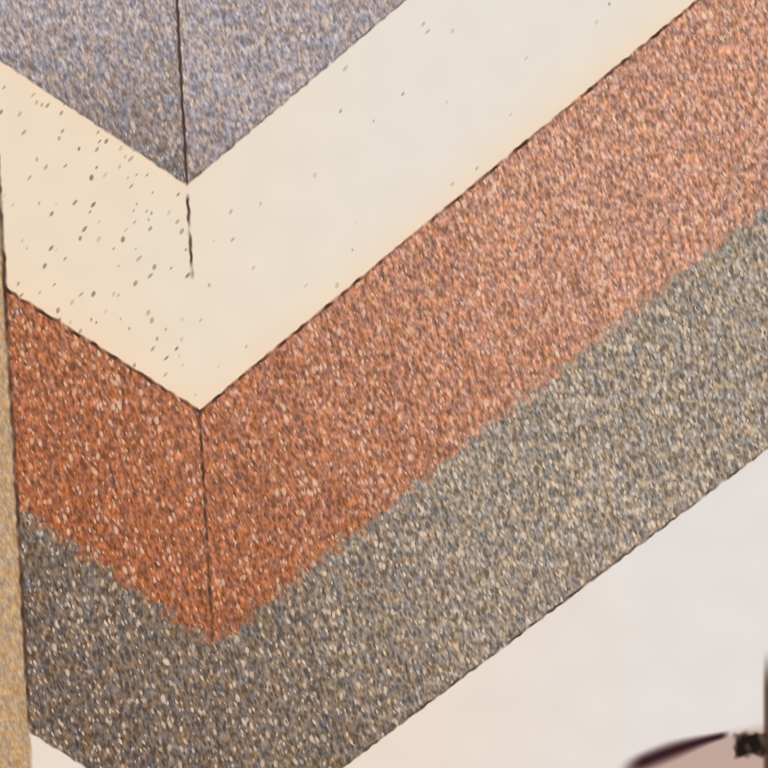
A three.js fragment shader for this pattern:

```glsl
// Speckled terrazzo chevrons in lavender, cream, rust and grey, folded along a tilted seam.
varying vec2 vUv;

float hash(vec2 p) {
  vec3 q = fract(vec3(p.xyx) * 0.1031);
  q += dot(q, q.yzx + 33.33);
  return fract((q.x + q.y) * q.z);
}

vec2 gradient(vec2 cell) {
  float angle = 6.2832 * hash(cell);
  return vec2(cos(angle), sin(angle));
}

float gradientNoise(vec2 p) {
  vec2 i = floor(p), f = fract(p);
  vec2 u = f * f * f * (f * (f * 6.0 - 15.0) + 10.0);
  vec2 e = vec2(1.0, 0.0);
  float low = mix(dot(gradient(i), f), dot(gradient(i + e), f - e), u.x);
  float high = mix(dot(gradient(i + e.yx), f - e.yx), dot(gradient(i + 1.0), f - 1.0), u.x);
  return mix(low, high, u.y);
}

// One jittered chip per cell; returns coverage and a random tone.
vec2 chip(vec2 p, float density) {
  vec2 cell = floor(p);
  vec2 center = 0.3 + 0.4 * vec2(hash(cell + 17.0), hash(cell + 41.0));
  float radius = mix(0.12, 0.32, hash(cell + 73.0));
  vec2 offset = fract(p) - center;
  offset.x += offset.y * (hash(cell + 59.0) - 0.5);
  float shape = 1.0 - smoothstep(radius - 0.15, radius + 0.17, length(offset));
  return vec2(shape * step(hash(cell), density), hash(cell + 97.0));
}

float seamX(float y) { return 0.286 - 0.056 * y; }

// Signed height above a V-shaped edge whose tip lies on the seam.
float chevron(vec2 p, float tipY, float leftSlope, float rightSlope) {
  float x = p.x - seamX(tipY);
  return 0.78 * (p.y - tipY - max(-leftSlope * x, rightSlope * x));
}

float above(float d, float blur) { return smoothstep(-blur, blur, d); }
float line(float d, float width) { return 1.0 - smoothstep(0.0, width * 1.4, abs(d)); }

// Stone made of slanted streaky grain, mottled patches and light and dark flakes.
vec3 granite(vec2 p, vec3 base, float contrast) {
  vec2 q = vec2(p.x + 0.25 * p.y, p.y);
  float grain = gradientNoise(q * vec2(170.0, 85.0)) + 0.7 * gradientNoise(q * vec2(300.0, 170.0) + 9.0);
  float mottle = gradientNoise(p * 38.0 + 70.0) + gradientNoise(p * 13.0 + 20.0);
  vec3 stone = base * (1.0 + contrast * (0.46 * grain + 0.06 * mottle));
  stone += 0.07 * gradientNoise(p * 65.0 + 50.0) * vec3(1.0, 0.1, -1.0);
  for (int i = 0; i < 3; i++) {
    float k = float(i);
    vec2 flake = chip(q * vec2(125.0, 68.0) * (0.9 + 0.25 * k) + 31.7 * k, 0.3);
    vec3 tint = flake.y > 0.4 ? mix(base, vec3(1.0, 0.89, 0.78), 0.3 + 0.6 * flake.y) : base * 0.68;
    stone = mix(stone, tint, flake.x * contrast * 0.75);
  }
  return stone;
}

void main() {
  vec2 p = vUv;
  float rough = 0.002 * gradientNoise(p * 85.0);
  float ragged = 0.014 * gradientNoise(p * 60.0) + 0.012 * gradientNoise(p * 150.0 + 8.0);
  float side = p.x - seamX(p.y);
  float right = above(side, 0.003);

  // Band boundaries, from top to bottom
  float lavenderEdge = chevron(p, 0.759, 0.665, 0.843) + rough;
  float rustEdge = chevron(p, 0.466, 0.631, 0.825) + rough;
  float greyEdge = chevron(p, 0.16, 0.70, 0.791) + ragged;
  float baseEdge = chevron(p, -0.115, 0.64, 0.75) + rough;

  // Base colours with soft lighting
  vec3 lavender = mix(vec3(0.53, 0.47, 0.45), vec3(0.66, 0.61, 0.61), smoothstep(0.72, 1.0, p.y + 0.1 * right));
  vec3 rust = mix(vec3(0.64, 0.39, 0.27), vec3(0.76, 0.56, 0.47), smoothstep(0.25, 1.6, p.x + p.y));
  vec3 grey = mix(vec3(0.47, 0.40, 0.35), vec3(0.62, 0.56, 0.50), smoothstep(0.1, 1.1, p.x + p.y));
  vec3 cream = mix(vec3(0.93, 0.86, 0.77), vec3(0.91, 0.88, 0.835), smoothstep(0.1, 0.6, p.x));
  cream = mix(cream, vec3(0.96, 0.84, 0.71), 0.7 * exp(-max(rustEdge, 0.0) * 34.0));
  cream = mix(cream, vec3(0.97, 0.84, 0.70), 0.4 * exp(-max(-lavenderEdge, 0.0) * 50.0) * (1.0 - right));
  cream += 0.012 * gradientNoise(p * 22.0);
  vec3 plaster = mix(vec3(0.92, 0.86, 0.80), vec3(0.90, 0.87, 0.85), smoothstep(0.5, 0.9, p.x));
  plaster += 0.015 * gradientNoise(p * 18.0);

  // Small slanted dark specks in the cream, sparser on the right
  vec2 speck = chip(vec2(p.x - 0.4 * p.y, p.y) * vec2(125.0, 85.0) + 5.0, mix(0.13, 0.022, right));
  cream = mix(cream, vec3(0.46, 0.39, 0.32), speck.x * (0.15 + 0.55 * speck.y) * mix(1.0, 0.65, right));

  // Stack the bands
  vec3 color = mix(plaster, granite(p, grey, 1.0), above(baseEdge, 0.0025));
  color = mix(color, granite(p + 3.0, rust, 0.9), above(greyEdge, 0.009));
  color = mix(color, cream, above(rustEdge, 0.0025));
  color = mix(color, granite(p + 7.0, lavender, 0.75), above(lavenderEdge, 0.0025));

  // Thin dark joints, broken up by noise
  float wear = clamp(0.5 + 1.3 * gradientNoise(p * 55.0), 0.0, 1.0);
  vec3 joint = vec3(0.27, 0.19, 0.15);
  color = mix(color, joint, line(rustEdge + 0.0015, 0.0026) * wear);
  color = mix(color, joint, line(baseEdge - 0.001, 0.002) * wear * 0.8);
  color = mix(color, joint, line(lavenderEdge - 0.0015, 0.002) * wear * 0.4);
  float seamStrength = mix(0.25, 0.6, above(p.y - 0.17, 0.02)) * (0.5 + wear);
  seamStrength *= 1.0 - above(p.y - 0.463, 0.004);
  seamStrength += above(p.y - 0.64, 0.008) * mix(wear * 1.3, 0.9, above(lavenderEdge, 0.004));
  color = mix(color, joint, line(side + rough, 0.0026) * min(seamStrength, 0.9));

  // Tan wall at the left border
  float wall = p.x - 0.0415 + 0.056 * p.y + rough;
  vec3 tan = granite(p + 11.0, vec3(0.74, 0.61, 0.47), 0.4);
  color = mix(tan, color, above(wall, 0.003));
  color = mix(color, joint, line(wall, 0.0035) * (0.35 + 0.6 * wear) * above(p.y - 0.06, 0.015));

  // Shadowed clutter in the lower right corner
  float sweep = p.y - 0.043 + 0.34 * (0.945 - p.x) + 0.8 * (p.x - 0.82) * (p.x - 0.945);
  float corner = above(p.x - 0.82, 0.02);
  color = mix(color, vec3(0.76, 0.65, 0.60), (1.0 - above(sweep, 0.01)) * corner);
  float stroke = line(sweep, mix(0.013, 0.005, smoothstep(0.86, 0.95, p.x)));
  color = mix(color, vec3(0.22, 0.12, 0.14), stroke * corner * (1.0 - above(p.x - 0.945, 0.008)));
  vec2 block = abs(p - vec2(0.985, 0.03)) - vec2(0.027, 0.014);
  float clutter = 0.5 + 1.2 * gradientNoise(p * vec2(70.0, 45.0));
  float blockMask = 1.0 - above(max(block.x, block.y) + 3.0 * rough, 0.005);
  color = mix(color, mix(vec3(0.13, 0.10, 0.09), vec3(0.6, 0.5, 0.45), clamp(clutter - 0.4, 0.0, 1.0)), blockMask);
  color = mix(color, joint, above(p.x - 0.995, 0.004) * (1.0 - above(p.y - 0.13, 0.03)) * 0.85);

  gl_FragColor = vec4(clamp(color, 0.0, 1.0), 1.0);
}
```
